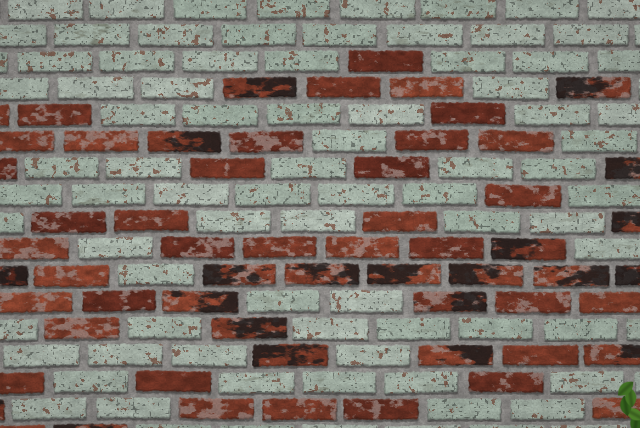
A Shadertoy shader for this texture:

```glsl
float hash(vec2 p) {
    return fract(sin(dot(p, vec2(127.1, 311.7))) * 43758.5453);
}

float noise(vec2 p) {
    vec2 i = floor(p), f = fract(p);
    f = f * f * (3.0 - 2.0 * f);
    return mix(mix(hash(i), hash(i + vec2(1, 0)), f.x),
               mix(hash(i + vec2(0, 1)), hash(i + vec2(1, 1)), f.x), f.y);
}

float fbm(vec2 p) {
    float sum = 0.0, amp = 0.5;
    for (int i = 0; i < 4; i++) {
        sum += amp * noise(p);
        p = p * 2.03 + 17.3;
        amp *= 0.5;
    }
    return sum / 0.9375;
}

float roundBox(vec2 p, vec2 halfSize, float radius) {
    vec2 d = abs(p) - halfSize + radius;
    return length(max(d, 0.0)) + min(max(d.x, d.y), 0.0) - radius;
}

vec3 paintedBrick(vec2 p, vec2 id) {
    vec3 col = mix(vec3(0.60, 0.66, 0.61), vec3(0.67, 0.71, 0.67), hash(id + 3.1));
    col *= 0.88 + 0.22 * fbm(p * vec2(2.5, 4.0));
    // Pits, grime and flakes that bare the clay
    col *= 1.0 - 0.35 * smoothstep(0.76, 0.9, noise(p * 13.0));
    float grime = smoothstep(0.6, 0.8, fbm(p * vec2(2.0, 5.0) + 40.0));
    col = mix(col, vec3(0.42, 0.43, 0.37), 0.6 * grime * hash(id + 8.4));
    float flake = smoothstep(0.70, 0.76, fbm(p * 4.5 + 90.0) + 0.06 * hash(id + 5.7));
    return mix(col, vec3(0.45, 0.29, 0.23), 0.75 * flake);
}

vec3 clayBrick(vec2 p, vec2 q, vec2 id) {
    vec3 col = mix(vec3(0.36, 0.16, 0.12), vec3(0.53, 0.26, 0.18), hash(id + 1.3));
    col *= 0.75 + 0.5 * fbm(p * vec2(3.0, 5.0));
    // Pale residue of old paint, heavy on some bricks
    float residue = fbm(p * vec2(3.2, 4.5) + 20.0) + 0.28 * hash(id + 2.6);
    col = mix(col, vec3(0.62, 0.55, 0.53), 0.7 * smoothstep(0.68, 0.86, residue));
    // Soot, spreading from one end of a few bricks
    float side = hash(id + 6.2) < 0.5 ? -1.0 : 1.0;
    float soot = fbm(p * vec2(2.0, 4.0) + 60.0) + 0.16 * side * q.x - 0.2 * q.y;
    soot = smoothstep(0.42, 0.62, soot) * step(0.70, hash(id + 9.5));
    return mix(col, vec3(0.12, 0.11, 0.11), 0.85 * soot);
}

void mainImage(out vec4 fragColor, in vec2 fragCoord) {
    vec2 uv = fragCoord / iResolution.y;
    float aspect = iResolution.x / iResolution.y;
    float aa = 16.0 / iResolution.y;

    // Sixteen courses counted downward, slightly wavy
    vec2 p = vec2(uv.x, 1.0 - uv.y) * 16.0 + vec2(0.0, 0.22);
    p.y += 0.10 * (noise(vec2(p.x * 0.35, p.y * 0.2)) - 0.5);
    float row = floor(p.y);

    // Running bond that drifts sideways from course to course
    float pitch = 3.1;
    float along = p.x / pitch - 0.05 - 0.5 * mod(row, 2.0) - 0.036 * row
                - 0.08 * (hash(vec2(row, 4.0)) - 0.5);
    vec2 id = vec2(floor(along), row);
    vec2 q = (vec2(fract(along), fract(p.y)) - 0.5) * vec2(pitch, 1.0);
    q -= (vec2(hash(id + 0.7), hash(id + 7.9)) - 0.5) * vec2(0.10, 0.04);

    // Brick outline with ragged edges
    vec2 halfSize = vec2(1.42 - 0.06 * hash(id + 4.4), 0.40 - 0.03 * hash(id + 5.2));
    float ragged = 0.05 * (fbm(p * 5.0) - 0.5) + 0.05 * (noise(p * 11.0) - 0.5);
    float d = roundBox(q, halfSize, 0.07) + ragged;
    float dShadow = roundBox(q - vec2(0.02, 0.09), halfSize, 0.07) + ragged;

    // Mortar with the shadow cast below each brick
    vec3 col = vec3(0.54, 0.53, 0.52) * (0.84 + 0.3 * fbm(p * 5.0 + 30.0));
    col *= 1.0 - 0.36 * smoothstep(0.05, -0.05, dShadow);

    // Bare clay is absent at the top and crowds the lower middle
    float bareShare = row < 1.5 ? 0.0 : 0.40 + 0.45 * exp(-pow(abs(row - 10.0) / 1.6, 2.0));
    bool bare = hash(id + 11.6) < bareShare;
    vec3 brick = bare ? clayBrick(p, q, id) : paintedBrick(p, id);

    // Worn rim, lit top edge and fine grain
    float rim = smoothstep(-0.09, 0.0, d);
    brick *= 1.0 - rim * (q.y > 0.0 ? 0.28 : 0.06);
    brick += 0.05 * rim * smoothstep(0.0, -0.35, q.y);
    col = mix(col, brick, smoothstep(aa, -aa, d));
    col *= 0.94 + 0.12 * noise(p * 22.0);

    // Leaves in the lower right corner
    for (int i = 0; i < 5; i++) {
        float k = float(i);
        vec2 leaf = uv - vec2(aspect - 0.005 - 0.03 * hash(vec2(k, 2.0)), 0.012 + 0.02 * k);
        float a = 0.5 + 2.2 * hash(vec2(k, 6.0));
        leaf = mat2(cos(a), -sin(a), sin(a), cos(a)) * leaf;
        float blade = abs(leaf.y) - 0.013 * (1.0 - pow(abs(leaf.x) / 0.024, 2.0));
        vec3 green = mix(vec3(0.18, 0.36, 0.10), vec3(0.42, 0.62, 0.22), hash(vec2(k, 9.0)));
        green *= 0.85 + 0.25 * smoothstep(0.0, 0.008, abs(leaf.y));
        col = mix(col, green, smoothstep(1.0, -1.0, blade * iResolution.y));
    }

    // Softly darker corners
    vec2 fromCentre = fragCoord / iResolution.xy - 0.5;
    fragColor = vec4(col * (1.03 - 0.28 * dot(fromCentre, fromCentre)), 1.0);
}
```
